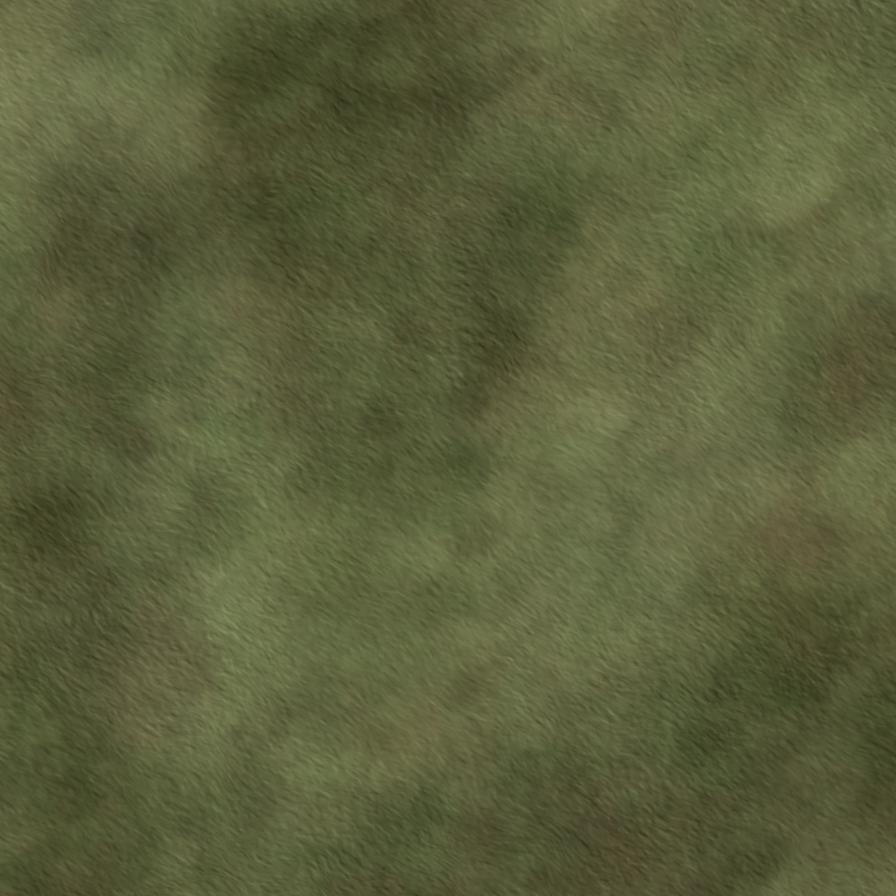
A Shadertoy shader for this texture:

```glsl
// Mottled olive suede: soft mossy clouds under a fine, slanted, embossed nap.

// Three random values in 0..1 for one cell
vec3 hashCell(vec2 cell) {
    vec3 h = fract(cell.xyx * vec3(0.1031, 0.1030, 0.0973));
    h += dot(h, h.yxz + 33.33);
    return fract((h.xxy + h.yzz) * h.zyx);
}

// Smooth cellular noise in -1..1: jittered points blend their random values
float cellNoise(vec2 p) {
    vec2 cell = floor(p);
    float total = 0.0, weightSum = 0.0;
    for (int y = -1; y <= 1; y++) {
        for (int x = -1; x <= 1; x++) {
            vec2 neighbour = cell + vec2(x, y);
            vec3 rnd = hashCell(neighbour + 200.0);
            vec2 toPoint = neighbour + 0.1 + 0.8 * rnd.xy - p;
            float weight = exp(-5.0 * dot(toPoint, toPoint));
            total += weight * (2.0 * rnd.z - 1.0);
            weightSum += weight;
        }
    }
    return total / weightSum;
}

// Layered cellular noise, each octave turned and doubled in frequency
float clouds(vec2 p, int octaves) {
    float sum = 0.0, amplitude = 1.0;
    for (int i = 0; i < octaves; i++) {
        sum += amplitude * cellNoise(p);
        p = mat2(1.6, 1.2, -1.2, 1.6) * p + 7.3;
        amplitude *= 0.68;
    }
    return sum;
}

// Height of the nap: short wrinkles, long in x and narrow in y
float napHeight(vec2 p) {
    return cellNoise(p * vec2(90.0, 190.0))
         + 0.7 * cellNoise(p * vec2(160.0, 310.0) + 31.7);
}

void mainImage(out vec4 fragColor, in vec2 fragCoord) {
    vec2 uv = fragCoord / iResolution.y;

    // Broad light and dark patches, drawn out a little towards the upper right
    vec2 drift = mat2(0.77, -0.64, 0.64, 0.77) * uv;
    float patches = clouds(drift * vec2(3.0, 3.6) + 4.0, 7);

    // Wrinkles fall to the lower right, bent slightly and lit from one side
    vec2 nap = mat2(0.82, 0.57, -0.57, 0.82) * uv;
    nap += 0.006 * vec2(cellNoise(uv * 16.0), cellNoise(uv * 16.0 + 50.0));
    float relief = napHeight(nap + vec2(0.0004, 0.0011))
                 - napHeight(nap - vec2(0.0004, 0.0011));

    // Nap contrast varies gently across the cloth
    float napStrength = 0.24 + 0.05 * cellNoise(uv * 6.0 + 20.0);
    float shade = 0.49 * patches + napStrength * relief;

    // Olive base, with faint drifts between russet and moss green
    vec3 color = vec3(0.346, 0.358, 0.224) + vec3(0.15, 0.16, 0.12) * shade;
    float russet = clouds(uv * 8.0 + 60.0, 5);
    color += vec3(0.012, -0.005, 0.003) * russet;
    color += vec3(-0.001, 0.0, 0.006) * clouds(uv * 4.0 + 90.0, 3);

    fragColor = vec4(clamp(color, 0.0, 1.0), 1.0);
}
```
